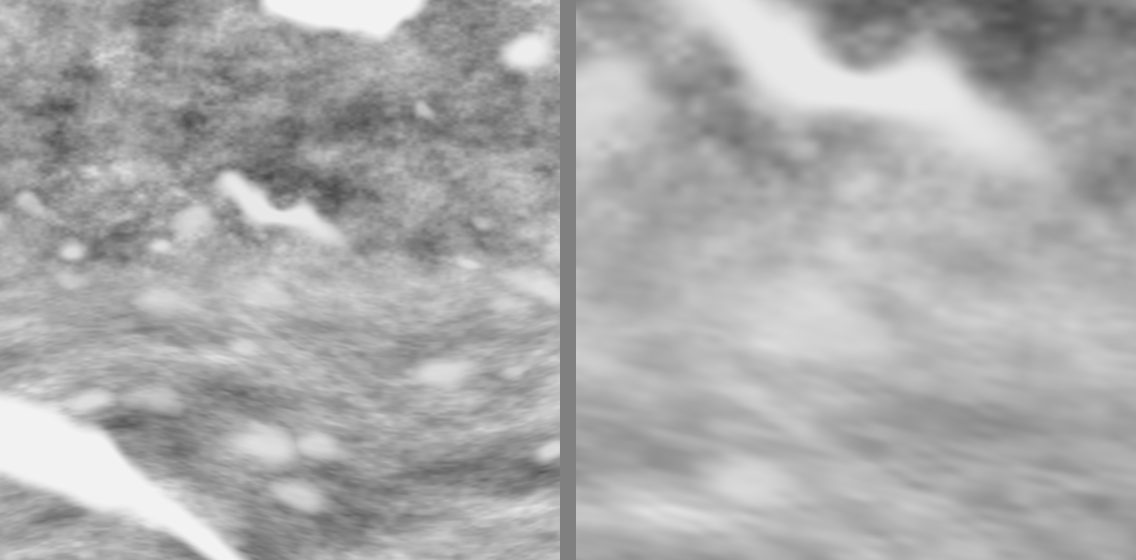
Left, the full canvas; right, a detail of the centre.
Write a three.js fragment shader that draws this texture.

```glsl
// Grey tissue-like section: cloudy blotches above, wavy drawn-out fibres below,
// built from layered noise. Soft white pores come from cellular noise, and a few
// large openings and a curved channel from distance functions.

varying vec2 vUv;

float hash(vec2 p) {
  vec3 q = fract(vec3(p.xyx) * 0.1031);
  q += dot(q, q.yzx + 33.33);
  return fract((q.x + q.y) * q.z);
}

float noise(vec2 p) {
  vec2 cell = floor(p);
  vec2 f = fract(p);
  f = f * f * (3.0 - 2.0 * f);
  float low = mix(hash(cell), hash(cell + vec2(1.0, 0.0)), f.x);
  float high = mix(hash(cell + vec2(0.0, 1.0)), hash(cell + 1.0), f.x);
  return mix(low, high, f.y);
}

// Layered noise centred on zero; each octave is turned to hide the grid.
float grain(vec2 p) {
  float sum = 0.0;
  float amplitude = 0.24;
  for (int i = 0; i < 6; i++) {
    sum += amplitude * (noise(p) - 0.5);
    p = mat2(1.44, 1.08, -1.08, 1.44) * p + 11.7;
    amplitude *= 0.8;
  }
  return sum;
}

// Scattered soft pores, densest across the middle of the canvas.
float pores(vec2 p) {
  vec2 grid = vec2(8.0, 12.0);
  vec2 g = p * grid;
  float mask = 0.0;
  for (int j = -1; j <= 1; j++) {
    for (int i = -1; i <= 1; i++) {
      vec2 cell = floor(g) + vec2(float(i), float(j));
      vec2 centre = cell + vec2(hash(cell + 3.0), hash(cell + 17.0));
      float y = centre.y / grid.y;
      float density = 0.06 + 0.42 * smoothstep(0.0, 0.25, y) * (1.0 - smoothstep(0.58, 0.74, y));
      float present = step(hash(cell + 71.0), density);
      float radius = 0.16 + 0.28 * hash(cell + 41.0);
      float strength = mix(0.45, 1.0, hash(cell + 97.0));
      float pore = 1.0 - smoothstep(0.3 * radius, 1.35 * radius, length(centre - g));
      mask = max(mask, present * strength * pore);
    }
  }
  return mask;
}

float ellipse(vec2 p, vec2 centre, vec2 radii) {
  return (length((p - centre) / radii) - 1.0) * min(radii.x, radii.y);
}

void main() {
  vec2 p = vUv;
  vec2 warp = vec2(noise(p * 22.0), noise(p * 22.0 + 50.0)) - 0.5;
  vec2 bent = p + 0.028 * warp;

  // Fibre coordinate follows a gentle wave; fibres fade into clouds upward.
  float wave = p.y - 0.04 * cos(5.5 * (p.x - 0.2));
  float fibrous = 1.0 - smoothstep(0.36, 0.64, p.y);
  float clouds = grain(p * vec2(6.0, 9.0) + 4.0);
  float fibres = grain(vec2(p.x * 3.5, wave * 11.0) + 23.0);
  float texture = mix(clouds, fibres, fibrous);

  // Base tone with dark blotches above and pale lamellae below.
  float tone = 0.625 + texture + 0.045 * exp(-pow((p.y - 0.44) / 0.18, 2.0));
  float blotch = smoothstep(0.5, 0.85, noise(bent * vec2(8.0, 9.0) + 31.0));
  tone -= blotch * (1.0 - fibrous) * (0.1 - 0.3 * clouds);
  float lamella = smoothstep(0.5, 0.95, noise(vec2(bent.x * 4.0, wave * 15.0) + 7.0));
  tone += 0.13 * lamella * fibrous;

  // Small pores, flattened along the fibres in the lower part.
  vec2 porePoint = vec2(bent.x * mix(1.0, 0.75, fibrous), mix(bent.y, wave + 0.35 * (bent.y - p.y), fibrous));
  tone = mix(tone, 0.9, 0.9 * pores(porePoint));

  // Central cluster of merged pores, tilted down to the right.
  vec2 tilted = p + 0.07 * warp + vec2(0.0, 0.45 * (p.x - 0.49));
  float cluster = ellipse(tilted, vec2(0.49, 0.615), vec2(0.095, 0.036));
  tone = mix(tone, 0.91, 1.0 - smoothstep(-0.018, 0.02, cluster));

  // Large openings at the upper edge and the upper right.
  float opening = ellipse(bent, vec2(0.615, 1.02), vec2(0.16, 0.085));
  tone = mix(tone, 0.95, 1.0 - smoothstep(-0.012, 0.012, opening));
  float spot = ellipse(bent, vec2(0.945, 0.91), vec2(0.048, 0.04));
  tone = mix(tone, 0.93, 1.0 - smoothstep(-0.025, 0.016, spot));

  // Curved channel running from the left edge to the lower edge.
  float axis = 0.222 - 0.22 * p.x - 0.8 * p.x * p.x;
  float halfWidth = 0.023 + 0.045 * (1.0 - smoothstep(0.15, 0.33, p.x));
  float channel = 0.85 * (abs(p.y - axis) - halfWidth) + 0.018 * warp.y;
  tone = mix(tone, 0.95, 1.0 - smoothstep(-0.014, 0.016, channel));

  gl_FragColor = vec4(vec3(clamp(tone, 0.25, 0.96)), 1.0);
}
```
